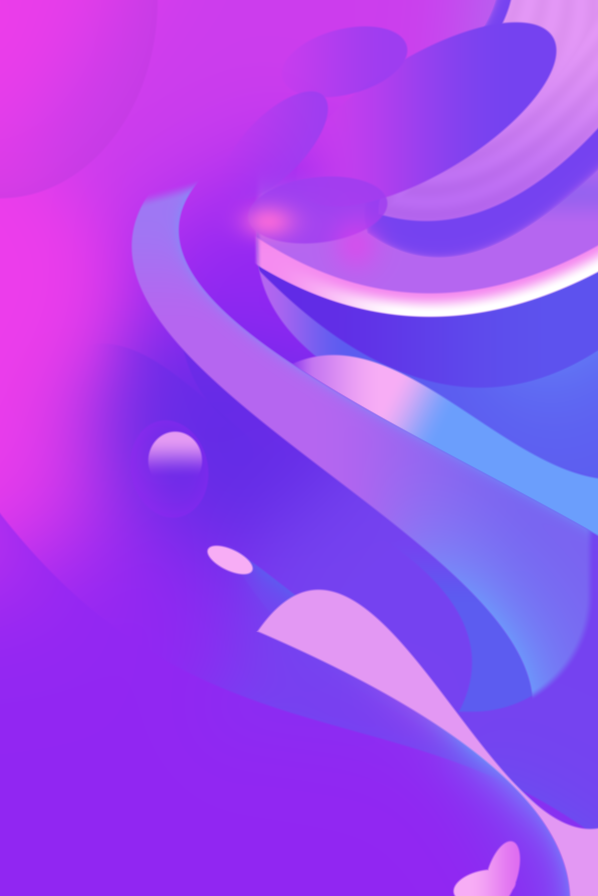
A Shadertoy shader for this background:

```glsl
// Flowing violet and pink sheets: blended colour blobs under petals and
// ribbons, whose outlines are cubic curves and tilted ovals.
#define SIZE vec2(5.12, 7.68)
#define SOFT .013
#define SPREAD .9
#define ramp smoothstep

const vec3 ROSE = vec3(.93, .24, .92), PINK = vec3(.8, .24, .93),
  VIOLET = vec3(.57, .15, .95), DEEP = vec3(.38, .17, .9),
  BLUE = vec3(.36, .36, .94), SKY = vec3(.42, .62, .99),
  LILAC = vec3(.71, .4, .94), BLUSH = vec3(.97, .68, .96),
  IRIS = vec3(.46, .26, .94), ORCHID = vec3(.62, .24, .94);

vec2 p;   // point, y down
vec3 c;   // colour
vec4 sum; // weighted blobs

void paint(vec3 col, float a) { c = mix(c, col, a); }
float fill(float d) { return ramp(SOFT, -SOFT, d); }
float rim(float d, float w) { return fill(d) * exp(min(d, 0.) / w); }

// Signed distance to a cubic through four evenly spaced values
float edge(vec2 q, float a, float b, vec4 v) {
  float k = 3. / (b - a), t = (q.x - a) * k, d = v.y - v.x;
  float e = v.z - v.y - d, f = (v.w - 3. * v.z + 3. * v.y - v.x) / 6.;
  float y = v.x + t * (d + (t - 1.) * (e * .5 + (t - 2.) * f));
  float s = k * (d + e * (t - .5) + f * (3. * t * t - 6. * t + 2.));
  return (q.y - y) / sqrt(1. + s * s);
}

float oval(float x, float y, float a, float b, float turn) {
  float s = sin(turn), k = cos(turn);
  vec2 r = vec2(a, b), q = mat2(k, -s, s, k) * (p - vec2(x, y)) + 1e-4;
  k = length(q / r);
  return k * (k - 1.) / length(q / r / r);
}

float glow(float x, float y, float a, float b) {
  vec2 q = (p - vec2(x, y)) / vec2(a, b);
  return exp(-dot(q, q));
}
void blob(float x, float y, vec3 col) { sum += vec4(col, 1) * glow(x, y, SPREAD, SPREAD); }

void backdrop() {
  sum = vec4(0);
  blob(0., 0., ROSE); blob(.1, 2.6, ROSE); blob(1.5, 1., PINK);
  blob(3., .1, PINK); blob(5., .3, LILAC); blob(0., 4.2, ROSE);
  blob(0., 5.8, VIOLET); blob(.5, 7.3, VIOLET); blob(1.7, 3.8, DEEP);
  blob(3., 5.2, IRIS); blob(2.2, 2.3, VIOLET); blob(4.5, 3., BLUE);
  blob(4.9, 5.9, IRIS); blob(2.7, 7.2, VIOLET); blob(1., 5.2, VIOLET);
  c = sum.rgb / sum.a;
  // Corner disc, left swell and hill
  paint(PINK * .95, rim(oval(0., 0., 1.35, 1.7, 0.), .5) * .6);
  float d = edge(p, .8, 2.2, vec4(2.95, 3.06, 3.4, 3.8));
  paint(DEEP, rim(-d, .5) * .4 * ramp(.7, 1.5, p.x) * ramp(2.4, 1.9, p.x));
  d = edge(p, 0., 4.2, vec4(4.4, 5.65, 6.2, 6.65));
  paint(VIOLET, rim(-d, .8) * .65);
  paint(BLUE, rim(d, .25) * .35 * ramp(1.2, 2.6, p.x));
}

void petals() {
  // Blue hollow
  float d = edge(p.yx, 2., 3.2, vec4(2.2, 2.24, 2.45, 2.9));
  float open = fill(-d) * ramp(1.5, 2.1, p.y) * ramp(4.8, 4.2, p.y);
  paint(mix(LILAC, BLUE, ramp(2.2, 3., p.x)), open);
  d = edge(p, 2.3, 5.12, vec4(2.4, 3.1, 3.32, 3.));
  paint(SKY, open * rim(-d, .4) * ramp(3.6, 5., p.x) * .35);
  paint(mix(DEEP, BLUE, ramp(2.5, 4.8, p.x) * .8), open * fill(d));
  // Bright arc
  d = edge(p, 2.25, 5.12, vec4(2.3, 2.67, 2.67, 2.33));
  float arc = fill(d) * ramp(1.4, 1.95, p.y) * ramp(2.17, 2.25, p.x);
  paint(LILAC, arc);
  float core = ramp(2.3, 3.5, p.x) * ramp(-.2, -.03, d);
  paint(mix(vec3(.96, .55, .94), vec3(1), core), arc * fill(-d - .2));
  // Fanned blades
  float side = edge(p.yx, 0., 2.1, vec4(4.25, 3.8, 3.25, 3.2));
  d = max(edge(p, 3.16, 5.12, vec4(2., 2.2, 1.97, 1.45)), -side);
  paint(IRIS, fill(d));
  paint(LILAC, rim(d, .03) * .5);
  d = max(edge(p, 3.3, 5.12, vec4(1.85, 1.87, 1.62, 1.1)), .12 - side);
  paint(mix(LILAC, BLUSH, .65 * ramp(2., .2, p.y)) + .012 * sin(d * 30.), fill(d));
  d = oval(3.65, .98, 1.27, .5, -.55);
  paint(mix(PINK, IRIS, ramp(2.6, 4.4, p.x)), fill(d) * ramp(2.4, 3.1, p.x));
  // Leaves and lit tip
  paint(ORCHID, fill(oval(2.95, .53, .55, .28, -.25)) * ramp(2.2, 3.4, p.x));
  paint(ORCHID, fill(oval(2.35, 1.25, .6, .26, -.8)) * ramp(1.8, 2.9, p.x));
  paint(ORCHID, fill(oval(2.72, 1.8, .6, .28, -.12)) * .85);
  paint(vec3(1, .42, .85), glow(2.3, 1.9, .22, .14) * .85);
  paint(ROSE, glow(3.05, 2.1, .2, .22) * .5);
}

void ribbons() {
  float low = edge(p.yx, 2.3, 5.5, vec4(1.15, 1.95, 3.3, 4.38));
  float high = edge(p.yx, 1.7, 4.55, vec4(1.6, 1.9, 3.3, 5.05));
  float bowl = length(max(p - vec2(4.05, 5.1), 0.)) - 1.;
  // Shadow fold, inner blade and crest
  float d = max(low, -edge(p.yx, 2.6, 3.8, vec4(1.48, 1.57, 1.75, 2.2)));
  paint(DEEP, fill(d) * ramp(2.5, 2.9, p.y) * ramp(3.8, 3.4, p.y) * .5);
  d = max(max(low, bowl), -edge(p.yx, 4.7, 6.1, vec4(3.4, 3.87, 4.04, 3.93)));
  paint(BLUE, fill(d) * ramp(4.6, 5.2, p.y));
  d = max(-edge(p, 2.5, 5.12, vec4(3.12, 3.17, 3.7, 4.1)), -high);
  vec3 tone = mix(LILAC, BLUSH, ramp(2.4, 3.3, p.x));
  tone = mix(tone, SKY, ramp(3.35, 4., p.x + p.y * .5 - 1.65));
  paint(tone, fill(d) * ramp(2.4, 2.7, p.x) * ramp(4.9, 4.6, p.y));
  // Main ribbon
  tone = mix(mix(LILAC, SKY, .3), LILAC, ramp(1.8, 2.8, p.y));
  tone = mix(tone, mix(BLUE, LILAC, .35), ramp(2.6, 4.6, p.x));
  tone = mix(tone, SKY, exp(-abs(low) / .35) * ramp(3., 4.3, p.x) * .85);
  float shape = fill(max(-low, high)) * ramp(.04, -.04, bowl);
  shape *= ramp(-.05, .08, p.y + .27 * p.x - 2.04);
  paint(tone, shape);
  paint(SKY, shape * exp(-abs(high) / .04) * .4);
  // Bulb with a lit cap
  paint(VIOLET, rim(oval(1.45, 4.02, .33, .42, -.2), .15) * .45);
  paint(BLUSH, fill(oval(1.5, 3.95, .23, .25, 0.)) * ramp(4.1, 3.75, p.y) * .85);
  // Slender blade and bright tip
  d = -edge(p, 2., 4.7, vec4(4.7, 5.4, 6.17, 7.));
  float span = ramp(1.9, 2.3, p.x) * ramp(4.75, 4.4, p.x);
  float base = edge(p, 2., 4.4, vec4(4.82, 5.72, 6.22, 6.8));
  paint(IRIS, fill(max(d, base)) * span * .8);
  tone = mix(mix(BLUE, LILAC, ramp(2.4, 3.4, p.x)), SKY, ramp(3.4, 4.1, p.x));
  paint(tone, rim(d, .13) * span * .9);
  paint(BLUSH, fill(oval(1.97, 4.8, .21, .09, .45)));
  // Corner sheet, seam and blob
  d = edge(p.yx, 6.6, 7.68, vec4(4.25, 4.59, 4.8, 4.88));
  tone = mix(VIOLET, SKY, exp(-abs(d) / .25) * .6);
  paint(tone, rim(d, .4) * ramp(6.4, 6.8, p.y));
  d = max(-d, -edge(p, 4.3, 5.12, vec4(6.6, 6.88, 7.06, 7.1)));
  paint(mix(LILAC, BLUSH, .7), fill(d));
  d = min(oval(4.15, 7.6, .27, .14, -.2), oval(4.3, 7.5, .13, .3, .3));
  paint(mix(BLUSH, PINK, ramp(4., 4.5, p.x) * .6), fill(d));
}

void mainImage(out vec4 fragColor, in vec2 fragCoord) {
  p = fragCoord / iResolution.xy;
  p = vec2(p.x, 1. - p.y) * SIZE;
  backdrop();
  petals();
  ribbons();
  fragColor = vec4(clamp(c, 0., 1.), 1);
}
```
